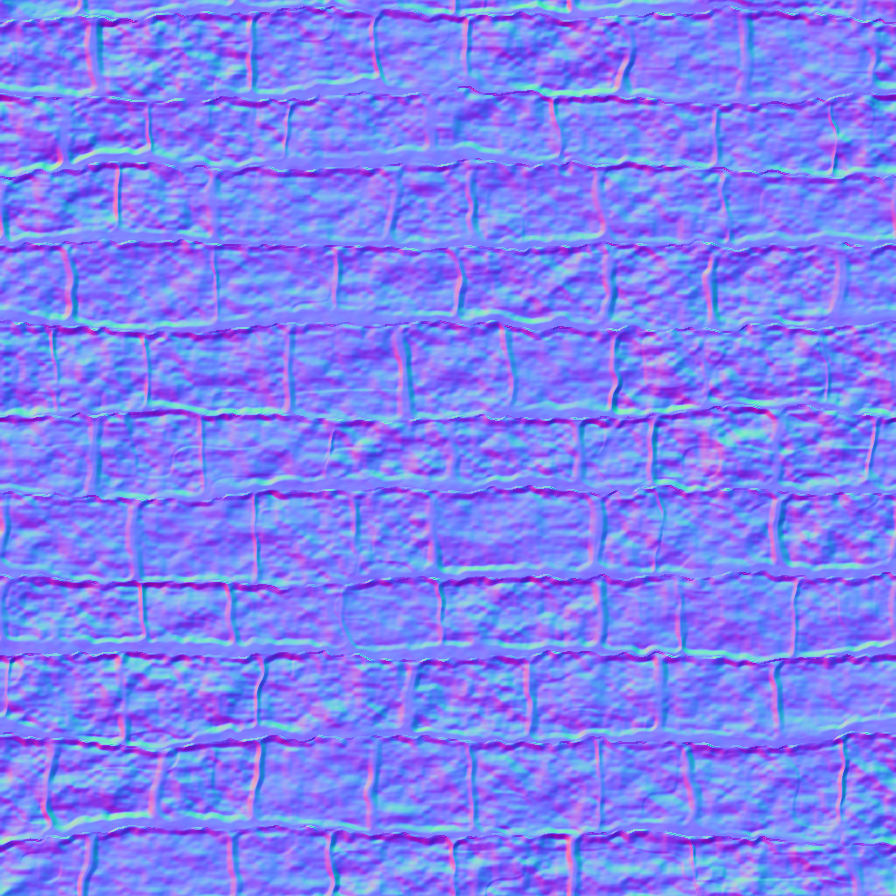
This texture map is drawn by a WebGL 2 fragment shader. Its source:

```glsl
#version 300 es
precision highp float;
// Tangent-space normal map of a rough, hand-laid brick wall.
// A tiling height field (wavy courses, jittered joints, chipped faces) is
// differentiated and its normal packed into colour, with green pointing down.

#define ROWS 11.0           // courses up the canvas
#define ROW_PHASE 0.88      // height of the first bed joint, in courses
#define BRICKS 7.0          // fewest bricks in a course
#define JOINT_JITTER 0.5    // unevenness of brick lengths
#define BED_WAVE 0.2        // waviness of bed joints, in courses
#define BEVEL 0.0078        // width of the sloping brick edge
#define BRICK_HEIGHT 0.0039 // relief above the mortar
#define CORNER 0.011        // corner radius
#define ROUGHNESS 0.4       // slope of the face grain
#define CHIP_DEPTH 0.0013   // depth of ledges broken out of the faces
#define CRUMBS 0.006        // size of crumbs along the top edges
#define SAMPLE_STEP 0.0013  // spacing of the height samples

uniform vec2 u_resolution;
out vec4 fragColor;

const float TAU = 6.28318;

float hash(vec2 p) {
    vec3 q = fract(vec3(p.xyx) * 0.1031);
    q += dot(q, q.yzx + 33.33);
    return fract((q.x + q.y) * q.z);
}

// Value noise that repeats after `period` cells.
float noise(vec2 p, vec2 period) {
    vec2 cell = floor(p), f = p - cell;
    f = f * f * f * (f * (f * 6.0 - 15.0) + 10.0);
    vec2 a = mod(cell, period), b = mod(cell + 1.0, period);
    return mix(mix(hash(a), hash(vec2(b.x, a.y)), f.x),
               mix(hash(vec2(a.x, b.y)), hash(b), f.x), f.y);
}

float tileNoise(vec2 p, vec2 frequency) {
    return noise(p * frequency, frequency);
}

// Height of bed joint `i` at position x.
float bedY(float i, float x) {
    float k = mod(i, ROWS);
    float wave = noise(vec2(x * 6.0, k), vec2(6.0, ROWS)) - 0.5
        + 0.4 * (noise(vec2(x * 27.0, k), vec2(27.0, ROWS)) - 0.5);
    float shift = 0.12 * (hash(vec2(k, 71.0)) - 0.5) - 0.08 * cos(TAU * (k + 0.5) / ROWS);
    return (i + ROW_PHASE + shift + BED_WAVE * wave) / ROWS;
}

// Position of upright joint `j` in a course of `count` bricks.
float jointX(float j, float row, float count) {
    float jitter = hash(vec2(mod(j, count) + 17.0, row * 3.0 + 5.0)) - 0.5;
    return (j + hash(vec2(row, 43.0)) + JOINT_JITTER * jitter) / count;
}

// Grain in four octaves, weakest at the broadest.
float grain(vec2 p) {
    float sum = 0.0;
    vec4 weight = vec4(0.45, 0.85, 1.1, 0.9);
    vec2 frequency = vec2(16.0, 22.0);
    for (int i = 0; i < 4; i++) {
        sum += weight[i] * (tileNoise(p, frequency) - 0.5) / frequency.y;
        frequency *= 2.0;
    }
    return sum * ROUGHNESS;
}

float wallHeight(vec2 p) {
    // Ragged outlines
    vec2 q = p;
    q.x += 0.014 * (tileNoise(p, vec2(9.0, 19.0)) - 0.5);
    q += 0.005 * (vec2(tileNoise(p, vec2(61.0)), tileNoise(p, vec2(67.0))) - 0.5);
    q.y += 0.003 * (tileNoise(p, vec2(113.0, 90.0)) - 0.5);

    // Course and brick holding this point
    float i = floor(q.y * ROWS - ROW_PHASE);
    if (q.y < bedY(i, q.x)) i -= 1.0;
    else if (q.y >= bedY(i + 1.0, q.x)) i += 1.0;
    float row = mod(i, ROWS);
    float count = BRICKS + step(0.55, hash(vec2(row, 29.0)));
    float j = floor(q.x * count - hash(vec2(row, 43.0)));
    if (q.x < jointX(j, row, count)) j -= 1.0;
    else if (q.x >= jointX(j + 1.0, row, count)) j += 1.0;
    vec2 id = vec2(mod(j, count), row);

    // Distance inside the rounded brick; gaps vary and some joints are faint
    float left = q.x - jointX(j, row, count);
    float right = jointX(j + 1.0, row, count) - q.x;
    float nearest = mod(left < right ? j : j + 1.0, count);
    float sideGap = 0.006 * hash(vec2(nearest + 83.0, row)) - 0.0035;
    float bedGap = 0.015 * pow(noise(vec2(q.x * 8.0, row), vec2(8.0, ROWS)), 2.0);
    float top = bedY(i + 1.0, q.x) - q.y;
    float bottom = q.y - bedY(i, q.x) - bedGap;
    vec2 inset = CORNER - vec2(min(left, right) - sideGap, min(top, bottom));
    float inside = CORNER - length(max(inset, 0.0)) - min(max(inset.x, inset.y), 0.0);
    float face = smoothstep(0.0, BEVEL, inside);

    // Chipped face, uneven relief and crumbs along the top edge
    float wear = mix(0.65, 1.3, hash(id + 11.0));
    float ledge = smoothstep(0.5, 0.62, tileNoise(p, vec2(23.0, 31.0)))
        * smoothstep(0.35, 0.7, tileNoise(p, vec2(11.0, 13.0)));
    float relief = BRICK_HEIGHT * mix(0.65, 1.3, tileNoise(p, vec2(17.0, 12.0)));
    float crumbs = (1.0 - smoothstep(0.002, 0.013, abs(top - 0.002)))
        * (tileNoise(p, vec2(95.0, 125.0)) - 0.5) * CRUMBS;
    return face * (relief - CHIP_DEPTH * wear * ledge)
        + mix(0.25, wear, face) * grain(p) + crumbs;
}

void main() {
    vec2 p = gl_FragCoord.xy / u_resolution;
    vec2 e = vec2(SAMPLE_STEP, 0.0);
    vec2 slope = vec2(wallHeight(p + e.xy) - wallHeight(p - e.xy),
                      wallHeight(p + e.yx) - wallHeight(p - e.yx)) / (2.0 * SAMPLE_STEP);
    vec3 normal = normalize(vec3(-slope.x, slope.y, 1.0));
    fragColor = vec4(normal * 0.5 + 0.5, 1.0);
}
```
